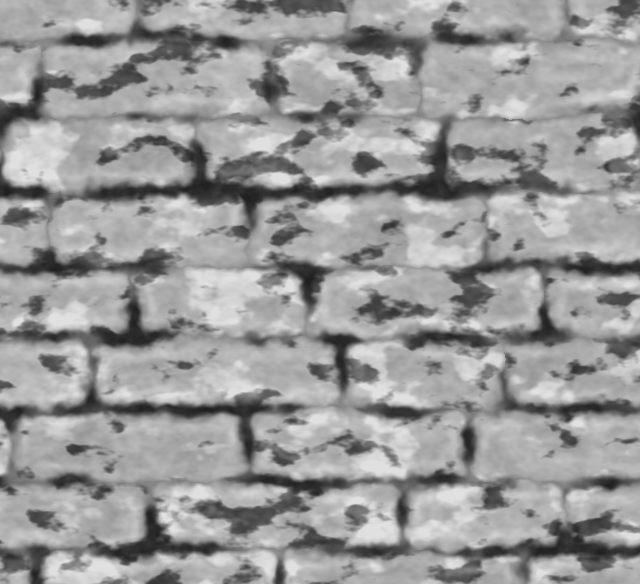
A Shadertoy shader for this texture map:

```glsl
// Weathered grey brick wall: nine staggered courses of long and short bricks.
// Each brick is a warped rounded box; gradient noise varies the joints and
// adds bleached patches, dark stains and fine grain to the faces.

const float COURSE_HEIGHT = 0.114;
const float FIRST_JOINT = 0.0625;   // depth of the first bed joint below the top
const float HALF_GAP = 0.0045;
const float CORNER_RADIUS = 0.020;

// Per course: start of a brick pair, then the lengths of its two bricks.
const vec3 COURSES[9] = vec3[9](
    vec3(0.215, 0.332, 0.338), vec3(0.065, 0.362, 0.227),
    vec3(0.310, 0.380, 0.310), vec3(0.076, 0.315, 0.367),
    vec3(0.206, 0.272, 0.371), vec3(0.140, 0.393, 0.254),
    vec3(0.020, 0.370, 0.348), vec3(0.234, 0.395, 0.256),
    vec3(0.436, 0.384, 0.380));

struct Brick {
    vec2 local;      // position relative to the brick centre
    vec2 halfSize;
    vec2 id;
};

float hash(vec2 p) {
    vec3 q = fract(p.xyx * 0.1031);
    q += dot(q, q.yzx + 33.33);
    return fract((q.x + q.y) * q.z);
}

vec2 gradient(vec2 cell) {
    float angle = 6.28318 * hash(cell);
    return vec2(cos(angle), sin(angle));
}

float gradientNoise(vec2 p) {
    vec2 i = floor(p), f = p - i;
    vec2 u = f * f * f * (f * (f * 6.0 - 15.0) + 10.0);
    vec2 e = vec2(1.0, 0.0);
    float low = mix(dot(gradient(i), f), dot(gradient(i + e), f - e), u.x);
    float high = mix(dot(gradient(i + e.yx), f - e.yx),
                     dot(gradient(i + e.xx), f - e.xx), u.x);
    return mix(low, high, u.y);
}

float fbm(vec2 p, int octaves) {
    float sum = 0.0, amplitude = 1.0;
    for (int k = 0; k < octaves; k++) {
        sum += amplitude * gradientNoise(p);
        p = mat2(1.6, 1.2, -1.2, 1.6) * p + 7.3;
        amplitude *= 0.5;
    }
    return sum;
}

float roundedBox(vec2 p, vec2 halfSize, float radius) {
    vec2 q = abs(p) - halfSize + radius;
    return length(max(q, 0.0)) + min(max(q.x, q.y), 0.0) - radius;
}

// Ragged outlines from a broad and a fine displacement.
vec2 warp(vec2 p) {
    vec2 broad = vec2(gradientNoise(p * 9.0), gradientNoise(p * 9.0 + 31.0));
    vec2 fine = vec2(fbm(p * 38.0, 2), fbm(p * 38.0 + 57.0, 2));
    return p + 0.012 * broad + 0.006 * fine;
}

Brick findBrick(vec2 p) {
    float depth = p.y - FIRST_JOINT;
    depth -= 0.0115 * sin(3.9 * depth);   // gentle sag of the middle courses
    float row = floor(depth / COURSE_HEIGHT) + 1.0;
    vec3 course = COURSES[clamp(int(row), 0, 8)];
    float period = course.y + course.z;
    float pairIndex = floor((p.x - course.x) / period);
    float along = p.x - course.x - pairIndex * period;
    float second = step(course.y, along);
    float len = mix(course.y, course.z, second);
    vec2 centre = vec2(second * course.y + 0.5 * len, (row - 0.5) * COURSE_HEIGHT);
    return Brick(vec2(along, depth) - centre,
                 0.5 * vec2(len, COURSE_HEIGHT) - HALF_GAP,
                 vec2(2.0 * pairIndex + second + 5.0, row + 3.0));
}

float brickFace(vec2 p, vec2 id) {
    float stainAmount = hash(id + 11.0), bleachAmount = hash(id + 47.0);
    vec2 q = p + 3.0 * vec2(stainAmount, bleachAmount);
    float tone = 0.67 + 0.04 * (hash(id) - 0.5);
    tone += 0.08 * fbm(q * vec2(12.0, 18.0) + 9.0, 4);
    tone += 0.07 * fbm(q * vec2(45.0, 60.0), 2);
    float bleach = fbm(q * vec2(10.0, 16.0) + 17.0, 4) + 0.3 * (bleachAmount - 0.5);
    tone += 0.16 * smoothstep(0.05, 0.36, bleach);
    float stain = fbm(q * vec2(13.0, 22.0) + 71.0, 4) + 0.28 * (stainAmount - 0.6);
    return tone - 0.40 * smoothstep(0.12, 0.46, stain);
}

void mainImage(out vec4 fragColor, in vec2 fragCoord) {
    vec2 p = vec2(fragCoord.x, iResolution.y - fragCoord.y) / iResolution.x;
    Brick brick = findBrick(warp(p));
    float edge = roundedBox(brick.local, brick.halfSize, CORNER_RADIUS);

    // Joints swing between faint grey seams and deep dark gaps.
    float depth = smoothstep(-0.30, 0.25, fbm(p * vec2(7.0, 9.0) + 23.0, 3));
    edge += 0.006 * (depth - 0.5) + 0.004 * fbm(p * 30.0, 3);

    float tone = brickFace(p, brick.id);
    float rim = smoothstep(-0.034, -0.018, edge) * (1.0 - smoothstep(-0.018, -0.007, edge));
    tone += 0.06 * rim * (0.4 + depth);
    tone -= 0.10 * depth * smoothstep(-0.015, 0.0, edge);
    float joint = smoothstep(-0.008, 0.005, edge);
    float jointTone = mix(0.54, 0.17, depth) + 0.08 * fbm(p * 40.0 + 5.0, 3);
    tone = mix(tone, jointTone, joint);

    fragColor = vec4(vec3(clamp(tone, 0.12, 0.88)), 1.0);
}
```
